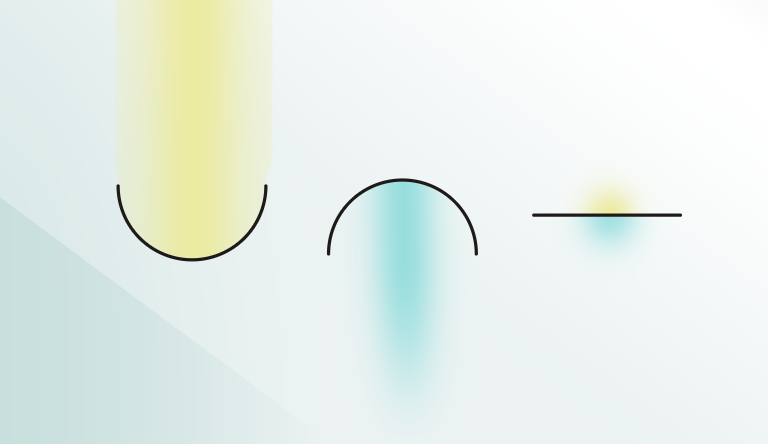
This background is drawn by a WebGL 1 fragment shader. Its source:

```glsl
precision highp float;
// Pale diagonal backdrop with a yellow beam in a bowl, a teal beam under a dome and a glowing bar.

uniform vec2 u_resolution;

// Positions and sizes are in canvas widths, origin at the lower left.
const vec2 BOWL_CENTER = vec2(0.250, 0.336);
const vec2 DOME_CENTER = vec2(0.524, 0.2475);
const vec2 BAR_CENTER = vec2(0.7905, 0.298);
const vec2 BAR_GLOW_CENTER = vec2(0.794, 0.298);
const float ARC_RADIUS = 0.0962;
const float BAR_HALF_LENGTH = 0.0955;
const float STROKE_HALF_WIDTH = 0.0021;

const float BEAM_X = 0.2526;
const float BEAM_HALF_WIDTH = 0.103;
const float BEAM_SPREAD = 0.062;
const float BEAM_EDGE_STRENGTH = 0.20;
const vec2 YELLOW_GLOW_SPREAD = vec2(0.033, 0.034);
const vec2 TEAL_GLOW_SPREAD = vec2(0.037, 0.040);

const vec2 DIAGONAL_NORMAL = vec2(0.596, 0.803);
const float WEDGE_OFFSET = 0.258;
const float WEDGE_REACH = 0.43;

const vec3 MIST = vec3(0.925, 0.950, 0.950);
const vec3 WHITE = vec3(1.0);
const vec3 HAZE = vec3(0.800, 0.890, 0.880);
const vec3 WEDGE = vec3(0.785, 0.875, 0.865);
const vec3 YELLOW = vec3(0.925, 0.920, 0.635);
const vec3 TEAL = vec3(0.600, 0.870, 0.870);
const vec3 INK = vec3(0.120, 0.100, 0.100);

// Coverage of a signed distance, one pixel soft.
float coverage(float d) {
  return clamp(0.5 - d * u_resolution.x, 0.0, 1.0);
}

float gaussian(vec2 offset, vec2 spread) {
  vec2 q = offset / spread;
  return exp(-dot(q, q));
}

// Distance to the upper half of a circle, with round ends.
float halfArcDistance(vec2 p, float radius) {
  p.x = abs(p.x);
  return p.y > 0.0 ? abs(length(p) - radius) : length(p - vec2(radius, 0.0));
}

float barDistance(vec2 p, float halfLength) {
  return length(vec2(max(abs(p.x) - halfLength, 0.0), p.y));
}

vec3 backdrop(vec2 p) {
  float along = dot(p, DIAGONAL_NORMAL);
  vec3 color = mix(MIST, WHITE, smoothstep(0.45, 1.0, along));
  float haze = (1.0 - smoothstep(0.0, 0.45, p.x)) * (1.0 - smoothstep(0.2, 0.75, along));
  color = mix(color, HAZE, 0.55 * haze);
  color -= 0.015 * smoothstep(1.0, 1.05, along);
  // Dark wedge in the lower left, fading to the right
  float wedge = coverage(along - WEDGE_OFFSET) * max(1.0 - p.x / WEDGE_REACH, 0.0);
  return mix(color, WEDGE, wedge);
}

// Yellow column that narrows into the bowl.
float bowlBeam(vec2 p) {
  vec2 q = p - BOWL_CENTER;
  float dx = p.x - BEAM_X;
  float halfWidth = mix(ARC_RADIUS, BEAM_HALF_WIDTH, smoothstep(0.0, 0.04, q.y));
  float sideX = mix(q.x, dx, smoothstep(0.0, 0.04, q.y));
  float d = q.y > 0.0 ? abs(sideX) - halfWidth : length(q) - ARC_RADIUS;
  float core = exp(-dx * dx / (BEAM_SPREAD * BEAM_SPREAD));
  float softEdge = 1.0 - smoothstep(-0.003, 0.001, d);
  return mix(BEAM_EDGE_STRENGTH, 1.0, core) * softEdge;
}

// Teal column that hangs from the dome and fades downward.
float domeBeam(vec2 p) {
  vec2 q = p - DOME_CENTER;
  float drop = clamp(1.0 - p.y / (DOME_CENTER.y + ARC_RADIUS), 0.0, 1.0);
  float dx = q.x - mix(0.001, 0.008, drop);
  float spread = mix(0.043, 0.038, drop);
  float inside = q.y > 0.0 ? coverage(length(q) - ARC_RADIUS) : 1.0;
  return exp(-dx * dx / (spread * spread)) * smoothstep(-0.02, 0.24, p.y) * inside;
}

void main() {
  vec2 p = gl_FragCoord.xy / u_resolution.x;
  vec3 color = backdrop(p);

  // Beams
  color = mix(color, YELLOW, bowlBeam(p));
  color = mix(color, TEAL, domeBeam(p));

  // Yellow glow above the bar, teal below
  vec2 glowOffset = p - BAR_GLOW_CENTER;
  float below = coverage(glowOffset.y);
  color = mix(color, YELLOW, gaussian(glowOffset, YELLOW_GLOW_SPREAD) * (1.0 - below));
  color = mix(color, TEAL, 0.9 * gaussian(glowOffset, TEAL_GLOW_SPREAD) * below);

  // Ink strokes
  float stroke = halfArcDistance((p - BOWL_CENTER) * vec2(1.0, -1.0), ARC_RADIUS);
  stroke = min(stroke, halfArcDistance(p - DOME_CENTER, ARC_RADIUS));
  stroke = min(stroke, barDistance(p - BAR_CENTER, BAR_HALF_LENGTH));
  color = mix(color, INK, coverage(stroke - STROKE_HALF_WIDTH));

  gl_FragColor = vec4(color, 1.0);
}
```
